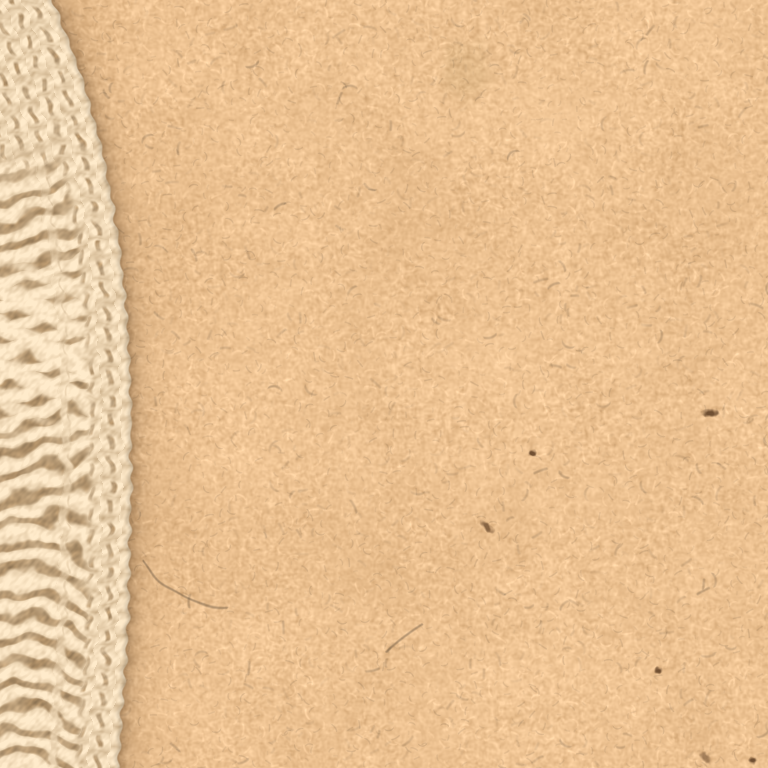
Write a three.js fragment shader that draws this texture.

```glsl
#define PAPER_LIGHT vec3(0.960, 0.793, 0.603)
#define PAPER_DARK vec3(0.860, 0.688, 0.495)
#define THREAD_LIGHT vec3(0.995, 0.912, 0.785)
#define THREAD_SHADE vec3(0.820, 0.715, 0.570)
#define GAP_COLOR vec3(0.660, 0.540, 0.390)
#define SPECK_COLOR vec3(0.350, 0.230, 0.130)
#define GRAIN_SCALE 112.0
#define FIBRE_CELLS 42.0
#define COLUMN_WIDTH 0.026
#define STITCH 0.028
#define THREAD_PITCH 0.030

varying vec2 vUv;

vec2 hash2(vec2 p) {
  p = vec2(dot(p, vec2(127.1, 311.7)), dot(p, vec2(269.5, 183.3)));
  return fract(sin(p) * 43758.5);
}

float gradientNoise(vec2 p) {
  vec2 i = floor(p), f = fract(p);
  vec2 s = f * f * f * (f * (f * 6.0 - 15.0) + 10.0);
  vec2 e = vec2(1.0, 0.0);
  float a = dot(hash2(i) * 2.0 - 1.0, f);
  float b = dot(hash2(i + e) * 2.0 - 1.0, f - e);
  float c = dot(hash2(i + e.yx) * 2.0 - 1.0, f - e.yx);
  float d = dot(hash2(i + 1.0) * 2.0 - 1.0, f - 1.0);
  return mix(mix(a, b, s.x), mix(c, d, s.x), s.y);
}

vec2 rotate(vec2 p, float a) {
  return vec2(cos(a) * p.x + sin(a) * p.y, cos(a) * p.y - sin(a) * p.x);
}

// Bent hair centred on the origin
float hair(vec2 p, float angle, float halfLength, float bend, float width) {
  p = rotate(p, angle);
  p.y += bend * p.x * p.x;
  float d = length(vec2(max(abs(p.x) - halfLength, 0.0), p.y));
  return 1.0 - smoothstep(0.0, width, d);
}

// Short random fibres, one per cell
float fibres(vec2 p, float seed) {
  vec2 cell = floor(p);
  float cover = 0.0;
  for (int j = -1; j <= 1; j++) {
    for (int i = -1; i <= 1; i++) {
      vec2 id = cell + vec2(float(i), float(j));
      vec2 r = hash2(id + seed), q = hash2(id + seed + 57.0);
      float ink = hair(p - id - r, q.x * 6.283, 0.06 + 0.3 * q.y * q.y, (r.x - 0.5) * 2.5, 0.13);
      cover = max(cover, ink * q.y);
    }
  }
  return cover;
}

float speck(vec2 p, vec2 center, vec2 size, float angle) {
  vec2 q = rotate(p - center, angle) / size;
  return 1.0 - smoothstep(0.25, 1.15, length(q) + 0.5 * gradientNoise(p * 190.0));
}

vec3 paper(vec2 p) {
  // Pulp grain: warped octaves with patchy strength
  vec2 warped = p + 0.004 * vec2(gradientNoise(p * 45.0), gradientNoise(p * 45.0 + 70.0));
  float fine = gradientNoise(warped * GRAIN_SCALE) + 0.9 * gradientNoise(warped * GRAIN_SCALE * 1.9 + 31.0);
  float mottle = gradientNoise(p * 36.0 + 9.0) + 0.8 * gradientNoise(p * 14.0 + 3.0) + gradientNoise(p * 5.0);
  float patches = 1.0 + 0.6 * gradientNoise(p * 10.0 + 50.0);
  float tone = 0.30 + 0.85 * fine * patches + 0.34 * mottle;
  vec3 color = mix(PAPER_LIGHT, PAPER_DARK, clamp(tone, -0.4, 1.5));
  float dense = smoothstep(-0.3, 0.5, gradientNoise(p * 17.0 + 22.0));
  color *= 1.0 - 0.20 * dense * fibres(p * FIBRE_CELLS, 3.0) - 0.09 * fibres(p * FIBRE_CELLS * 1.6, 19.0);
  color += 0.05 * fibres(p * FIBRE_CELLS * 1.3, 41.0);

  // Faint stain and long hairs
  float stain = length((p - vec2(0.608, 0.908)) * vec2(1.0, 0.85)) + 0.016 * gradientNoise(p * 30.0);
  color *= 1.0 - vec3(0.05, 0.05, 0.07) * (1.0 - smoothstep(0.018, 0.044, stain));
  vec2 bent = p + 0.006 * gradientNoise(p * 25.0);
  float strands = hair(bent - vec2(0.232, 0.225), -0.52, 0.062, -3.5, 0.0028);
  strands = max(strands, hair(bent - vec2(0.525, 0.170), 0.65, 0.028, 2.0, 0.0028));
  color *= 1.0 - 0.25 * strands;

  // Dark inclusions
  float dots = speck(p, vec2(0.925, 0.462), vec2(0.012, 0.006), 0.0);
  dots = max(dots, speck(p, vec2(0.693, 0.410), vec2(0.006, 0.005), 0.0));
  dots = max(dots, 0.8 * speck(p, vec2(0.634, 0.314), vec2(0.013, 0.005), -0.7));
  dots = max(dots, speck(p, vec2(0.857, 0.127), vec2(0.006, 0.005), 0.0));
  dots = max(dots, speck(p, vec2(0.980, 0.010), vec2(0.006, 0.005), 0.0));
  dots = max(dots, 0.6 * speck(p, vec2(0.918, 0.014), vec2(0.011, 0.006), -0.8));
  return mix(color, SPECK_COLOR, 0.85 * dots);
}

float clothEdge(float y) {
  float d = y - 0.4;
  return 0.171 - (d > 0.0 ? 0.37 * pow(d, 2.5) : 0.106 * d * d);
}

// Tight stitched border opening into loose lace
vec3 cloth(vec2 p, float inset) {
  float wobble = gradientNoise(p * 28.0), jitter = gradientNoise(p * 75.0 + 13.0);
  float column = inset / COLUMN_WIDTH + 0.25 * wobble + 0.12 * jitter;
  float seam = floor(column + 0.5);
  float row = p.y / STITCH + seam * 0.37 + 0.5 * wobble;
  float across = abs(column - seam), along = abs(fract(row) - 0.5);
  float dash = (1.0 - smoothstep(0.04, 0.20, across)) * (1.0 - smoothstep(0.20, 0.42, along));
  dash *= step(0.5, seam) * (0.8 + 0.8 * jitter);

  // Slanted threads, crossed in the middle and bowed near the bottom
  float bow = 5.0 * (1.0 - smoothstep(0.20, 0.42, p.y));
  float slant = p.y - 0.30 * p.x + bow * p.x * p.x + 0.018 * wobble + 0.004 * jitter;
  float thread = 0.5 + 0.5 * cos(6.283 * slant / THREAD_PITCH);
  float cross = 0.5 + 0.5 * cos(6.283 * (p.y + 0.5 * p.x + 0.02 * wobble) / (THREAD_PITCH * 1.6));
  float net = smoothstep(0.42, 0.50, p.y) * (1.0 - smoothstep(0.60, 0.70, p.y));
  thread = max(thread, cross * net);
  float rib = 1.0 - smoothstep(0.10, 0.30, abs(column - 3.3));
  float open = smoothstep(0.046, 0.062, inset) * (1.0 - smoothstep(0.74, 0.83, p.y)) * (1.0 - 0.75 * rib);
  float patchy = 0.75 + 0.9 * gradientNoise(p * vec2(32.0, 45.0) + 80.0);
  float hole = open * (1.0 - smoothstep(0.08, 0.52, thread)) * clamp(patchy, 0.25, 1.0);

  // Rounded strands with fine twisted yarn
  float roundness = mix(cos(3.1416 * along) * (1.0 - across * 0.4), thread, open);
  float twist = gradientNoise(vec2(p.x + p.y, p.y - p.x) * vec2(75.0, 140.0)) + 0.7 * jitter;
  vec3 color = mix(THREAD_SHADE, THREAD_LIGHT, clamp(0.28 + 0.75 * roundness + 0.65 * twist, -0.2, 1.05));
  vec3 gap = GAP_COLOR * (1.0 + 0.25 * twist);
  color = mix(color, gap, clamp(max(hole, dash * (1.0 - open) * 0.95), 0.0, 1.0));
  return color * mix(0.86, 1.0, smoothstep(0.0, 0.008, inset));
}

void main() {
  vec2 p = vUv;
  float scallop = 0.0018 * cos(6.283 * p.y / STITCH) + 0.004 * gradientNoise(vec2(p.y * 50.0, 4.3));
  float inset = clothEdge(p.y) + scallop - p.x;

  // Cast shadow beside the border
  float away = max(-inset, 0.0);
  float shadow = 0.26 * exp(-away / 0.010) + 0.06 * exp(-away / 0.05);
  vec3 color = paper(p) * (1.0 - shadow * vec3(0.9, 1.0, 1.15));
  color = mix(color, cloth(p, inset), smoothstep(-0.0015, 0.0015, inset));
  gl_FragColor = vec4(color, 1.0);
}
```
